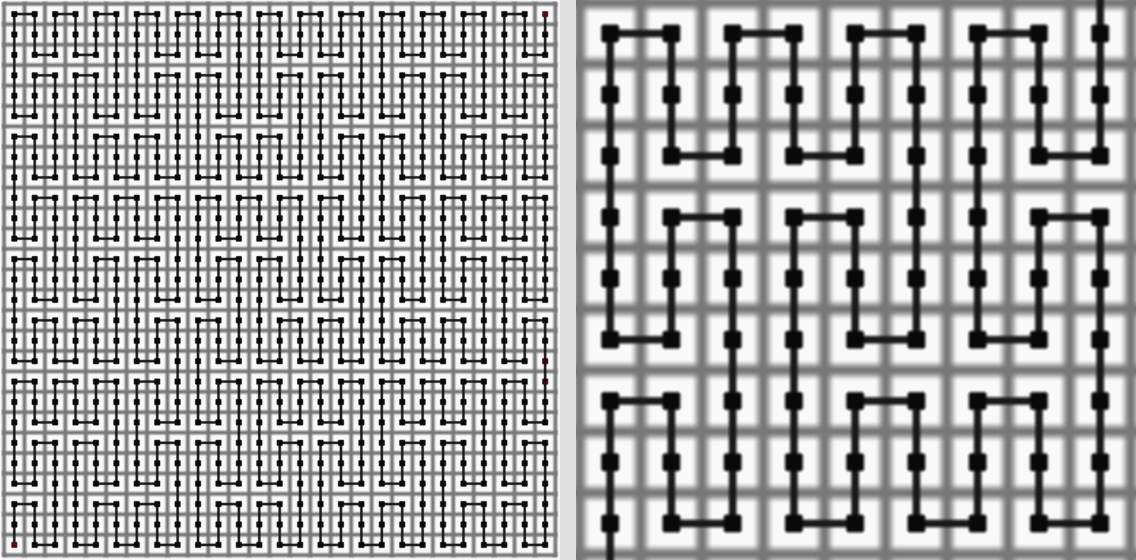
Left: the whole. Right: its middle third, enlarged.
A WebGL 2 fragment shader for this pattern:

```glsl
#version 300 es
precision highp float;
// Third-order Peano curve with square nodes, drawn over a soft grey 27 by 27 grid.

uniform vec2 u_resolution;
out vec4 fragColor;

const int LEVELS = 3;
const int CELLS = 27;
const vec2 GRID_ORIGIN = vec2(0.0073, 0.0087);
const float GRID_SIZE = 0.9844;

const vec3 PAPER = vec3(0.975);
const vec3 GRID_GREY = vec3(0.47);
const vec3 PATH_BLACK = vec3(0.10);
const vec3 NODE_BLACK = vec3(0.035);
const vec3 END_RED = vec3(0.36, 0.04, 0.08);
const vec3 JOINT_RED = vec3(0.20, 0.02, 0.04);

// Coverage that falls from 1 to 0 around a radius, never sharper than a pixel.
float softCover(float dist, float radius, float blur, float pixel) {
    float halfBlur = 0.5 * max(blur, pixel);
    return 1.0 - smoothstep(radius - halfBlur, radius + halfBlur, dist);
}

float boxDistance(vec2 p, vec2 halfSize) {
    vec2 q = abs(p) - halfSize;
    return length(max(q, 0.0)) + min(max(q.x, q.y), 0.0);
}

// Position of a cell along the curve, or -9 outside the grid.
int peanoIndex(ivec2 cell) {
    if (any(lessThan(cell, ivec2(0))) || any(greaterThanEqual(cell, ivec2(CELLS)))) return -9;
    int index = 0;
    int scale = CELLS / 3;
    ivec2 flips = ivec2(0);
    for (int i = 0; i < LEVELS; i++) {
        ivec2 digit = (cell / scale) % 3;
        // Columns mirror after odd rows, rows mirror after odd columns.
        int column = (flips.y & 1) == 1 ? 2 - digit.x : digit.x;
        flips.x += digit.x;
        int row = (flips.x & 1) == 1 ? 2 - digit.y : digit.y;
        flips.y += digit.y;
        index = index * 9 + column * 3 + row;
        scale /= 3;
    }
    return index;
}

// Distance from a point to the curve's arms leaving the centre of its cell.
float pathDistance(vec2 p, ivec2 cell, int index) {
    float nearest = 1.0;
    for (int i = 0; i < 4; i++) {
        int side = 1 - 2 * (i & 1);
        ivec2 arm = i < 2 ? ivec2(side, 0) : ivec2(0, side);
        if (abs(peanoIndex(cell + arm) - index) == 1) {
            vec2 axis = vec2(arm);
            float along = clamp(dot(p, axis), 0.0, 1.0);
            nearest = min(nearest, length(p - axis * along));
        }
    }
    return nearest;
}

// Grid line coverage, cut off at the outer frame.
float gridCover(vec2 p, float count, float pixel) {
    vec2 lineDistance = abs(p - round(clamp(p, 0.0, count)));
    float outside = boxDistance(p - 0.5 * count, vec2(0.5 * count));
    lineDistance = max(lineDistance, vec2(outside));
    float vertical = softCover(lineDistance.x, 0.092, 0.184, pixel);
    float horizontal = softCover(lineDistance.y, 0.092, 0.184, pixel);
    return 1.0 - (1.0 - vertical) * (1.0 - horizontal);
}

// Curve ends are red; the last large joint is a darker red.
vec3 nodeColor(int index) {
    int last = CELLS * CELLS - 1;
    int joint = 7 * 81;
    if (index == 0 || index == last) return END_RED;
    if (index == joint - 1 || index == joint) return JOINT_RED;
    return NODE_BLACK;
}

void main() {
    float side = min(u_resolution.x, u_resolution.y);
    vec2 uv = (gl_FragCoord.xy - 0.5 * (u_resolution - side)) / side;
    float count = float(CELLS);
    vec2 p = (uv - GRID_ORIGIN) / GRID_SIZE * count;
    float pixel = count / (GRID_SIZE * side);

    ivec2 cell = ivec2(clamp(floor(p), 0.0, count - 1.0));
    vec2 local = p - vec2(cell) - 0.5;
    int index = peanoIndex(cell);

    // Grid, then curve, then nodes.
    vec3 color = mix(PAPER, GRID_GREY, gridCover(p, count, pixel));
    float path = softCover(pathDistance(local, cell, index), 0.062, 0.09, pixel);
    color = mix(color, PATH_BLACK, path);
    float node = softCover(boxDistance(local, vec2(0.09)), 0.055, 0.09, pixel);
    color = mix(color, nodeColor(index), node);

    fragColor = vec4(color, 1.0);
}
```
